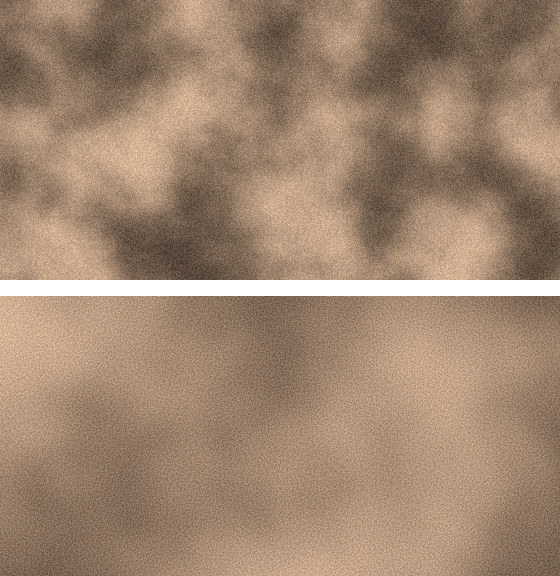
Top, the full canvas; bottom, a detail of the centre.
This texture is drawn by a WebGL 1 fragment shader. Its source:

```glsl
precision highp float;
// Soft mottled tan clouds under a very fine, sharp grain.

uniform vec2 u_resolution;

const vec3 DARK_TAN = vec3(0.365, 0.300, 0.245);
const vec3 LIGHT_TAN = vec3(0.800, 0.668, 0.556);
const float CLOUD_SCALE = 2.6;     // cloud cells per canvas height
const float CLOUD_GAIN = 0.42;     // strength kept by each finer octave
const float CLOUD_CONTRAST = 1.32; // slope of the tone around its middle
const float CLOUD_SOFTNESS = 2.5;  // how gently the extremes level off
const float MIDDLE_TONE = 0.52;    // place of the mean on the tan ramp
const float GRAIN_SCALE = 537.0;   // grain cells per canvas height
const float GRAIN_AMOUNT = 0.52;   // grain strength along the tan ramp
const vec2 CLOUD_OFFSET = vec2(13.7, 5.3);
const mat2 OCTAVE_TURN = mat2(0.8, 0.6, -0.6, 0.8);

// Unit gradient at a lattice point
vec2 gradient(vec2 cell) {
  vec3 p = fract(cell.xyx * vec3(0.1031, 0.1030, 0.0973));
  p += dot(p, p.yzx + 33.33);
  float angle = 6.28318 * fract((p.x + p.y) * p.z);
  return vec2(cos(angle), sin(angle));
}

// Gradient noise, centred on zero
float gradientNoise(vec2 p) {
  vec2 cell = floor(p);
  vec2 f = fract(p);
  vec2 blend = f * f * f * (f * (f * 6.0 - 15.0) + 10.0);
  vec2 right = vec2(1.0, 0.0);
  vec2 up = vec2(0.0, 1.0);
  float bottom = mix(dot(gradient(cell), f),
                     dot(gradient(cell + right), f - right), blend.x);
  float top = mix(dot(gradient(cell + up), f - up),
                  dot(gradient(cell + 1.0), f - 1.0), blend.x);
  return mix(bottom, top, blend.y);
}

// Layered noise for the broad mottling
float clouds(vec2 p) {
  float sum = 0.0;
  float strength = 1.0;
  for (int octave = 0; octave < 4; octave++) {
    sum += strength * gradientNoise(p);
    p = OCTAVE_TURN * p * 2.03 + 7.1;
    strength *= CLOUD_GAIN;
  }
  return sum;
}

void main() {
  vec2 uv = gl_FragCoord.xy / u_resolution.y;

  // Broad light and dark patches, without flat plateaus
  float cloud = clouds(uv * CLOUD_SCALE + CLOUD_OFFSET);
  float tone = MIDDLE_TONE + CLOUD_CONTRAST * cloud
             * inversesqrt(1.0 + CLOUD_SOFTNESS * cloud * cloud);

  // Fine grain, turned away from the canvas axes
  float grain = gradientNoise(OCTAVE_TURN * uv * GRAIN_SCALE + 41.3);
  tone += GRAIN_AMOUNT * grain;

  gl_FragColor = vec4(mix(DARK_TAN, LIGHT_TAN, tone), 1.0);
}
```
